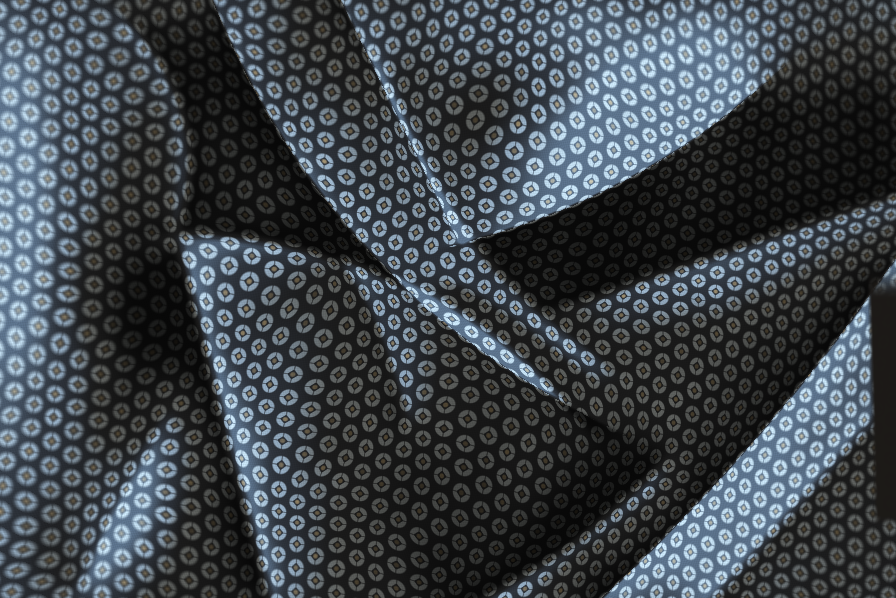
Reproduce this texture procedurally as a Shadertoy shader.

```glsl
struct Cloth {
    vec2 uv;      // position on the flat fabric
    float light;  // 0 = shade, 1 = full light
};

float hash(vec2 p) {
    return fract(sin(dot(p, vec2(41.3, 289.1))) * 9173.7);
}

mat2 rotation(float angle) {
    float c = cos(angle), s = sin(angle);
    return mat2(c, s, -s, c);
}

vec3 ramp(vec3 dark, vec3 middle, vec3 bright, float t) {
    return mix(mix(dark, middle, smoothstep(0.0, 0.5, t)), bright, smoothstep(0.45, 1.0, t));
}

float layeredSines(vec2 p) {
    float sum = 0.0, gain = 0.5;
    for (int i = 0; i < 4; i++) {
        p = rotation(0.9) * p * 1.7 + 1.3;
        sum += gain * sin(p.x + 1.5 * sin(p.y * 0.7));
        gain *= 0.6;
    }
    return sum;
}

float glow(vec2 p, vec2 center, vec2 size, float angle) {
    vec2 q = rotation(angle) * (p - center) / size;
    return exp(-dot(q, q));
}

// Curved crest from a to b: lit on its left side, shaded on its right;
// overlap hides some fabric behind the crest
void addFold(inout Cloth cloth, vec2 p, vec2 a, vec2 b, float bend,
             float litWidth, float shadeWidth, float strength, float overlap) {
    vec2 along = normalize(b - a);
    vec2 across = vec2(-along.y, along.x);
    float u = dot(p - a, along) / length(b - a);
    float v = dot(p - a, across) - bend * 4.0 * u * (1.0 - u);
    float fade = smoothstep(-0.08, 0.15, u) * (1.0 - smoothstep(0.85, 1.08, u));
    float lit = exp(-max(v, 0.0) / litWidth);
    float shade = exp(min(v, 0.0) / shadeWidth);
    float soft = overlap > 0.0 ? 0.005 : 0.016;
    cloth.light += strength * fade * mix(-0.9 * shade, lit, smoothstep(-soft, soft, v));
    float slide = 0.5 * v * (v > 0.0 ? lit : shade);
    slide += overlap * shade * (1.0 - step(0.0, v));
    cloth.uv += across * slide * fade;
}

// x: pale petals, y: gold centre; q is in units of the disc radius
vec2 medallion(vec2 q, float blur) {
    vec2 s = abs(q);
    float disc = 1.0 - smoothstep(1.0 - blur, 1.0 + blur, length(q));
    float diamond = 1.0 - smoothstep(0.6 - blur, 0.6 + blur, s.x + s.y);
    float notch = 1.0 - smoothstep(0.07 - blur * 0.5, 0.07 + blur * 0.5, min(s.x, s.y));
    float center = 1.0 - smoothstep(0.27 - blur, 0.27 + blur, length(q));
    return vec2(disc * (1.0 - max(diamond, 0.6 * notch)), center);
}

Cloth drape(vec2 p) {
    float wrinkle = layeredSines(p * 5.0);
    vec2 warp = 0.012 * vec2(wrinkle, layeredSines(p.yx * 4.0 + 2.0));
    Cloth c = Cloth(p * (0.9 + 0.1 * p.x) + warp, 0.12);
    c.light += 0.18 * wrinkle;

    // Broad pools of light and shade
    c.light += 1.00 * glow(p, vec2(0.0, 0.62), vec2(0.12, 0.45), 0.0);
    c.light += 0.85 * glow(p, vec2(0.21, 0.13), vec2(0.07, 0.18), 0.35);
    c.light += 0.95 * glow(p, vec2(1.05, 0.80), vec2(0.22, 0.09), -0.45);
    c.light += 0.45 * glow(p, vec2(0.98, 0.96), vec2(0.35, 0.09), 0.0);
    c.light += 0.35 * glow(p, vec2(1.25, 0.55), vec2(0.25, 0.06), -0.3);
    c.light -= 0.60 * glow(p, vec2(1.42, 0.82), vec2(0.15, 0.12), 0.0);
    c.light -= 0.45 * glow(p, vec2(0.24, 0.48), vec2(0.07, 0.35), 0.1);
    c.light -= 0.40 * glow(p, vec2(0.70, 0.18), vec2(0.15, 0.2), 0.3);
    c.light -= 0.30 * glow(p, vec2(0.80, 0.75), vec2(0.06, 0.12), 0.0);

    // Left and bottom folds
    addFold(c, p, vec2(0.29, 0.59), vec2(0.20, 0.98), -0.065, 0.025, 0.09, 0.65, 0.0);
    addFold(c, p, vec2(0.29, 0.62), vec2(0.46, -0.04), 0.0, 0.06, 0.07, 1.00, 0.0);
    addFold(c, p, vec2(0.28, 0.32), vec2(0.12, 0.0), 0.0, 0.05, 0.06, 0.40, 0.0);
    addFold(c, p, vec2(1.12, 0.24), vec2(0.74, -0.04), 0.02, 0.05, 0.08, 0.85, 0.0);

    // Right folds
    addFold(c, p, vec2(0.76, 0.59), vec2(1.30, 0.88), -0.04, 0.08, 0.13, 0.80, 0.02);
    addFold(c, p, vec2(1.60, 0.71), vec2(0.92, 0.48), 0.0, 0.08, 0.09, 0.70, 0.0);
    addFold(c, p, vec2(1.54, 0.63), vec2(0.94, -0.06), 0.03, 0.11, 0.11, 0.95, 0.02);
    addFold(c, p, vec2(1.15, -0.05), vec2(1.48, 0.32), 0.0, 0.05, 0.08, 0.55, 0.0);

    // Central roll and the flap beneath it
    addFold(c, p, vec2(0.54, 1.06), vec2(0.77, 0.59), 0.0, 0.03, 0.05, 0.60, 0.015);
    addFold(c, p, vec2(1.03, 0.38), vec2(0.64, 0.90), 0.06, 0.05, 0.08, 0.55, 0.0);
    addFold(c, p, vec2(0.55, 0.60), vec2(0.68, 0.28), 0.02, 0.05, 0.05, 0.50, 0.0);
    addFold(c, p, vec2(0.98, 0.29), vec2(0.27, 0.61), -0.09, 0.06, 0.045, 0.85, 0.0);
    addFold(c, p, vec2(0.74, 0.54), vec2(1.0, 0.36), 0.01, 0.03, 0.025, 0.35, 0.0);
    addFold(c, p, vec2(0.34, 1.04), vec2(1.01, 0.29), -0.10, 0.07, 0.06, 0.80, 0.02);
    return c;
}

void mainImage(out vec4 fragColor, in vec2 fragCoord) {
    vec2 p = fragCoord / iResolution.y;
    float pixel = 1.0 / iResolution.y;
    Cloth cloth = drape(p);

    // Staggered lattice of printed medallions
    const vec2 pitch = vec2(0.0370, 0.0322);
    const float radius = 0.0132;
    const float tilt = 0.60;
    vec2 grid = rotation(tilt) * cloth.uv / pitch;
    grid.x += 0.5 * mod(floor(grid.y), 2.0);
    vec2 cell = floor(grid);
    vec2 local = (grid - cell - 0.5) * pitch / radius;
    float defocus = 0.004 * smoothstep(0.3, 0.9, distance(p, vec2(0.8, 0.4)));
    vec2 ink = medallion(rotation(0.15 - tilt) * local, (0.8 * pixel + defocus) / radius);

    // Dyed ground and print under the same light
    float light = cloth.light;
    float t = clamp(light, 0.0, 1.0);
    vec3 ground = ramp(vec3(0.10), vec3(0.17, 0.19, 0.22), vec3(0.36, 0.45, 0.55), t);
    vec3 petals = ramp(vec3(0.37, 0.38, 0.37), vec3(0.60, 0.70, 0.79), vec3(0.80, 0.91, 0.98), t);
    vec3 gold = ramp(vec3(0.36, 0.31, 0.22), vec3(0.66, 0.59, 0.45), vec3(0.84, 0.82, 0.72), t);
    float wear = 0.88 + 0.12 * hash(cell);
    vec3 color = mix(ground, petals, ink.x * wear);
    color = mix(color, gold, ink.y * (0.5 + 0.4 * hash(cell + 7.0)));

    // Deep creases and woven grain
    color *= mix(0.3, 1.0, smoothstep(-0.7, 0.05, light));
    color *= 1.0 + 0.05 * sin(grid.x * 45.0) * sin(grid.y * 45.0);

    // Dark strip at the right border
    float strip = smoothstep(1.455, 1.465, p.x + 0.03 * (p.y - 0.3))
                * smoothstep(0.12, 0.14, p.y) * (1.0 - smoothstep(0.50, 0.56, p.y));
    fragColor = vec4(mix(color, vec3(0.11, 0.10, 0.09), strip), 1.0);
}
```
